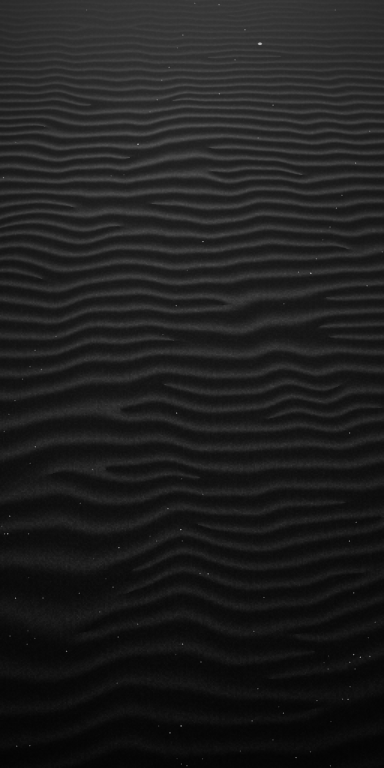
Write a WebGL 1 fragment shader that draws this texture.

```glsl
precision highp float;
uniform vec2 u_resolution;

#define RIPPLE_RATE 27.0
#define HORIZON 0.2
#define WAVINESS 1.0
#define TILT 1.6
#define CONTRAST 0.44
#define FAR_TONE 0.228
#define NEAR_TONE 0.032
#define GRAIN 0.36
#define GLINT_CELLS 60.0
#define FORKS 28
#define TAU 6.2831853

float hash(vec2 p) {
  return fract(sin(dot(p, vec2(127.1, 311.7))) * 43758.5453);
}

float noise(vec2 p) {
  vec2 i = floor(p), f = fract(p);
  f = f * f * (3.0 - 2.0 * f);
  return mix(mix(hash(i), hash(i + vec2(1.0, 0.0)), f.x),
             mix(hash(i + vec2(0.0, 1.0)), hash(i + 1.0), f.x), f.y);
}

// Ripple count down to a given depth; rows widen toward the viewer.
float rowAt(float depth) {
  return RIPPLE_RATE * log(depth + HORIZON);
}

// Pairs of opposite phase vortices insert a short extra ripple with forked ends.
float forkPhase(float x, float row) {
  float phase = 0.0;
  for (int i = 0; i < FORKS; i++) {
    float id = float(i);
    float depth = 0.95 * (id + hash(vec2(id, 1.7))) / float(FORKS);
    float center = hash(vec2(id, 5.3)) * 1.4 - 0.2;
    float halfSpan = mix(0.1, 0.25, hash(vec2(id, 9.1))) * (0.5 + depth);
    float squeeze = 4.5 / (depth + 0.2);
    float dx = (x - center) * squeeze;
    float dy = row - rowAt(depth) + 0.001;
    float turn = atan(dy, dx - halfSpan * squeeze) - atan(dy, dx + halfSpan * squeeze);
    phase += turn * (mod(id, 2.0) < 0.5 ? -1.0 : 1.0);
  }
  return phase;
}

// Soft narrow crests between broader dark troughs, falling quicker than they rise.
float ripples(float x, float depth) {
  float row = rowAt(depth);
  vec2 ground = vec2((x - 0.5) / (depth + 0.6), row * 0.11);
  float bend = noise(vec2(ground.x * 6.0 + ground.y * 0.7 + 20.3, ground.y)) - 0.5;
  bend += 0.45 * (noise(vec2(ground.x * 13.0 - ground.y + 50.0, ground.y * 2.0)) - 0.5);
  row += WAVINESS * bend + TILT * (x - 0.5) * depth;
  float phase = TAU * row + forkPhase(x, row);
  float height = 0.5 + 0.5 * sin(phase - 0.35 * sin(phase));
  return 2.0 * (pow(height, 2.0) - 0.375);
}

// Sparse bright mineral specks, one candidate per cell.
float glints(vec2 p, float depth) {
  vec2 cell = floor(p * GLINT_CELLS);
  vec2 spot = 0.2 + 0.6 * vec2(hash(cell + 3.1), hash(cell + 8.7));
  float dist = length(fract(p * GLINT_CELLS) - spot);
  float chance = 0.02 * smoothstep(0.35, 1.0, depth);
  float lit = step(hash(cell + 15.3), chance);
  float glow = hash(cell + 21.9);
  return lit * smoothstep(0.19, 0.04, dist) * mix(0.1, 0.45, glow * glow);
}

void main() {
  vec2 p = gl_FragCoord.xy / u_resolution.x;
  float depth = 1.0 - gl_FragCoord.y / u_resolution.y;

  // Light falls off toward the viewer and the sides.
  float side = 2.0 * p.x - 1.0;
  float tone = mix(FAR_TONE, NEAR_TONE, depth) * (1.0 - 0.2 * side * side);
  tone *= 0.95 + 0.1 * noise(vec2(p.x * 3.0 + depth * 5.0, depth * 14.0));

  // Ripples fade into the smooth far sand.
  float relief = CONTRAST * mix(0.1, 1.0, smoothstep(0.0, 0.22, depth));
  tone *= 1.0 + relief * ripples(p.x, depth);

  // Crisp sand grain with sparse brighter flecks, stronger up close.
  float grain = noise(p * 256.0 + 0.5) - 0.5;
  float fleck = pow(noise(p * 256.0 + 70.5), 8.0) - 0.11;
  tone *= 1.0 + GRAIN * mix(0.15, 1.3, depth) * (grain + 1.1 * fleck);
  tone += glints(p, depth);

  // A lone pale pebble in the distance.
  vec2 pebble = vec2(p.x - 0.677, (depth - 0.057) * u_resolution.y / u_resolution.x);
  tone += 0.5 * smoothstep(0.006, 0.002, length(pebble * vec2(0.8, 1.2)));

  gl_FragColor = vec4(vec3(clamp(tone, 0.0, 1.0)), 1.0);
}
```
